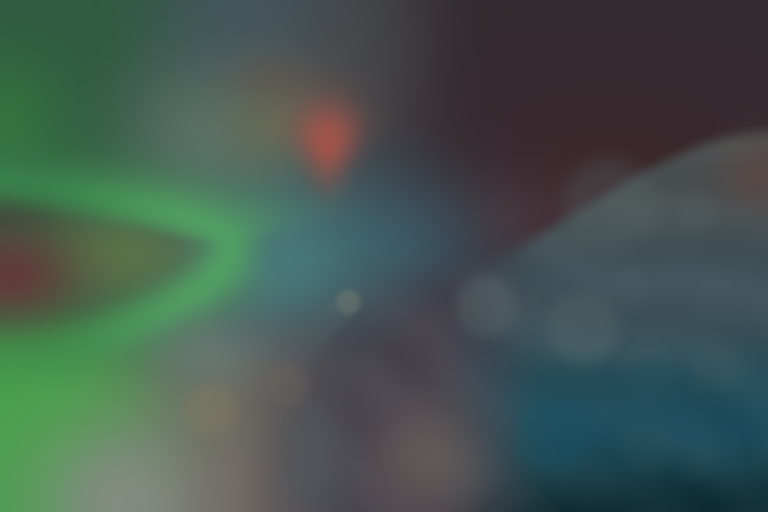
Write a Shadertoy shader that draws this background.

```glsl
#define CELL_SIZE 0.15
#define BOKEH_GAIN 0.10
#define STREAK_GAIN 0.012
#define FOLD_TIP vec2(0.45, 0.52)
#define FOLD_UPPER_BEND 28.0
#define FOLD_LOWER_BEND 8.0

const vec3 FOREST = vec3(0.19, 0.35, 0.25);
const vec3 STEEL  = vec3(0.26, 0.33, 0.36);
const vec3 PLUM   = vec3(0.20, 0.165, 0.19);
const vec3 LEAF   = vec3(0.29, 0.62, 0.31);
const vec3 STONE  = vec3(0.43, 0.40, 0.38);
const vec3 DUSK   = vec3(0.27, 0.25, 0.29);
const vec3 ABYSS  = vec3(0.07, 0.18, 0.21);
const vec3 TEAL   = vec3(0.12, 0.30, 0.36);
const vec3 SLATE  = vec3(0.25, 0.32, 0.35);
const vec3 ASH    = vec3(0.29, 0.31, 0.31);
const vec3 MIST   = vec3(0.36, 0.43, 0.43);

vec2 hash2(vec2 cell) {
    vec2 k = vec2(dot(cell, vec2(127.1, 311.7)), dot(cell, vec2(269.5, 183.3)));
    return fract(sin(k) * 43758.5);
}

// Elliptical gaussian tint
void glow(inout vec3 col, vec2 p, vec2 centre, vec2 size, vec3 tint, float amount) {
    vec2 d = (p - centre) / size;
    col = mix(col, tint, amount * exp(-dot(d, d)));
}

// Defocused disc
void disc(inout vec3 col, vec2 p, vec2 centre, float radius, vec3 tint, float amount) {
    float d = length(p - centre);
    col = mix(col, tint, amount * (1.0 - smoothstep(radius * 0.55, radius * 1.25, d)));
}

vec3 skyColour(vec2 p) {
    vec3 col = mix(FOREST, STEEL, smoothstep(0.15, 0.5, p.x));
    col = mix(col, PLUM, smoothstep(0.5, 0.95, p.x));
    glow(col, p, vec2(0.69, 0.87), vec2(0.14, 0.25), vec3(0.30, 0.29, 0.29), 0.6);
    glow(col, p, vec2(1.18, 0.68), vec2(0.32, 0.16), vec3(0.235, 0.15, 0.165), 0.8);
    glow(col, p, vec2(1.01, 0.57), vec2(0.14, 0.09), vec3(0.30, 0.20, 0.22), 0.7);
    glow(col, p, vec2(0.76, 0.52), vec2(0.20, 0.15), vec3(0.23, 0.35, 0.41), 0.85);
    glow(col, p, vec2(0.41, 0.74), vec2(0.17, 0.14), vec3(0.37, 0.46, 0.41), 0.8);
    glow(col, p, vec2(0.53, 0.76), vec2(0.09, 0.10), vec3(0.43, 0.42, 0.31), 0.65);
    glow(col, p, vec2(0.53, 0.85), vec2(0.09, 0.05), vec3(0.38, 0.31, 0.29), 0.4);
    return col;
}

vec3 groundColour(vec2 p) {
    vec3 hill = mix(ABYSS, TEAL, smoothstep(0.0, 0.15, p.y));
    hill = mix(hill, SLATE, smoothstep(0.17, 0.42, p.y));
    hill = mix(hill, ASH, smoothstep(0.45, 0.65, p.y));
    vec3 col = mix(LEAF, STONE, smoothstep(0.08, 0.42, p.x));
    col = mix(col, DUSK, smoothstep(0.43, 0.70, p.x));
    return mix(col, hill, smoothstep(0.82, 1.08, p.x));
}

// Scattered faint discs, one per cell
float bokeh(vec2 p) {
    vec2 cell = floor(p / CELL_SIZE);
    float light = 0.0;
    for (int j = -1; j <= 1; j++)
    for (int i = -1; i <= 1; i++) {
        vec2 id = cell + vec2(i, j);
        vec2 rnd = hash2(id);
        float radius = CELL_SIZE * mix(0.25, 0.55, rnd.x);
        float d = length(p - (id + rnd) * CELL_SIZE);
        light += rnd.y * (1.0 - smoothstep(radius * 0.6, radius * 1.2, d));
    }
    return light;
}

// Signed distance estimate to the bent ribbon, negative inside the fold
float foldDistance(vec2 p) {
    vec2 d = p - FOLD_TIP;
    float bend = d.y > 0.0 ? FOLD_UPPER_BEND : FOLD_LOWER_BEND;
    return (d.x + bend * d.y * d.y) / sqrt(1.0 + 4.0 * bend * bend * d.y * d.y);
}

void mainImage(out vec4 fragColor, in vec2 fragCoord) {
    vec2 p = fragCoord / iResolution.y;
    vec3 col = skyColour(p);

    // Slope, crisp on the right and melting away on the left
    float ridge = 0.33 + 0.10 * smoothstep(0.35, 0.75, p.x) + 0.31 * smoothstep(0.75, 1.5, p.x);
    float soft = mix(0.13, 0.022, smoothstep(0.6, 1.1, p.x));
    float slope = 1.0 - smoothstep(ridge - soft, ridge + soft, p.y);
    col = mix(col, groundColour(p), slope);

    // Light on the slope
    float open = slope * smoothstep(0.5, 0.75, p.x);
    col = mix(col, MIST, open * BOKEH_GAIN * bokeh(p));
    col += open * STREAK_GAIN * sin(17.0 * p.x + 38.0 * p.y + 2.0 * sin(9.0 * p.x - 5.0 * p.y));
    disc(col, p, vec2(0.95, 0.40), 0.065, MIST, 0.35);
    disc(col, p, vec2(1.14, 0.36), 0.075, MIST, 0.35);
    disc(col, p, vec2(1.19, 0.60), 0.100, MIST, 0.28);
    disc(col, p, vec2(1.28, 0.22), 0.080, TEAL, 0.40);
    disc(col, p, vec2(1.08, 0.15), 0.080, vec3(0.10, 0.31, 0.37), 0.55);
    glow(col, p, vec2(0.84, 0.10), vec2(0.13, 0.13), vec3(0.40, 0.37, 0.36), 0.8);
    glow(col, p, vec2(0.61, 0.10), vec2(0.07, 0.13), vec3(0.32, 0.35, 0.37), 0.7);
    glow(col, p, vec2(1.48, 0.66), vec2(0.07, 0.07), vec3(0.36, 0.28, 0.27), 0.75);

    // Teal pool beside the fold
    glow(col, p, vec2(0.55, 0.49), vec2(0.18, 0.13), vec3(0.28, 0.49, 0.50), 0.85);

    // Green ribbon around a warm hollow
    float fold = foldDistance(p);
    glow(col, p, vec2(0.0, 0.76), vec2(0.13, 0.14), vec3(0.20, 0.47, 0.24), 0.8);
    glow(col, p, vec2(0.23, 0.50), vec2(0.19, 0.11), vec3(0.37, 0.47, 0.29), 0.85);
    glow(col, p, vec2(0.02, 0.60), vec2(0.09, 0.06), vec3(0.23, 0.28, 0.23), 0.7);
    float width = fold < 0.0 ? 0.060 : 0.050;
    vec3 ribbon = mix(vec3(0.22, 0.53, 0.30), vec3(0.32, 0.65, 0.39), smoothstep(0.05, 0.4, p.x));
    col = mix(col, ribbon, 0.85 * exp(-fold * fold / (width * width)));
    glow(col, p, vec2(0.02, 0.46), vec2(0.13, 0.095), vec3(0.39, 0.22, 0.22), 0.95);

    // Lower left wash
    glow(col, p, vec2(0.0, 0.20), vec2(0.27, 0.13), vec3(0.29, 0.63, 0.29), 0.8);
    glow(col, p, vec2(0.40, 0.31), vec2(0.10, 0.07), vec3(0.42, 0.50, 0.48), 0.6);
    glow(col, p, vec2(0.24, 0.02), vec2(0.17, 0.16), vec3(0.53, 0.55, 0.52), 0.9);
    disc(col, p, vec2(0.41, 0.20), 0.055, vec3(0.51, 0.49, 0.37), 0.4);
    disc(col, p, vec2(0.56, 0.25), 0.045, vec3(0.42, 0.41, 0.36), 0.35);

    // Ember, tapered towards the bottom
    float taper = mix(0.038, 0.068, smoothstep(0.63, 0.78, p.y));
    glow(col, p, vec2(0.64, 0.725), vec2(taper, 0.078), vec3(0.65, 0.33, 0.29), 0.95);

    // Small bead with its trailing beam
    vec2 bead = vec2(0.68, 0.41);
    vec2 beam = vec2(-0.15, -0.15);
    float along = clamp(dot(p - bead, beam) / dot(beam, beam), 0.0, 1.0);
    disc(col, p, bead + beam * along, 0.026, MIST, 0.25 * (1.0 - along));
    disc(col, p, bead, 0.026, vec3(0.42, 0.47, 0.44), 0.5);

    fragColor = vec4(col, 1.0);
}
```
